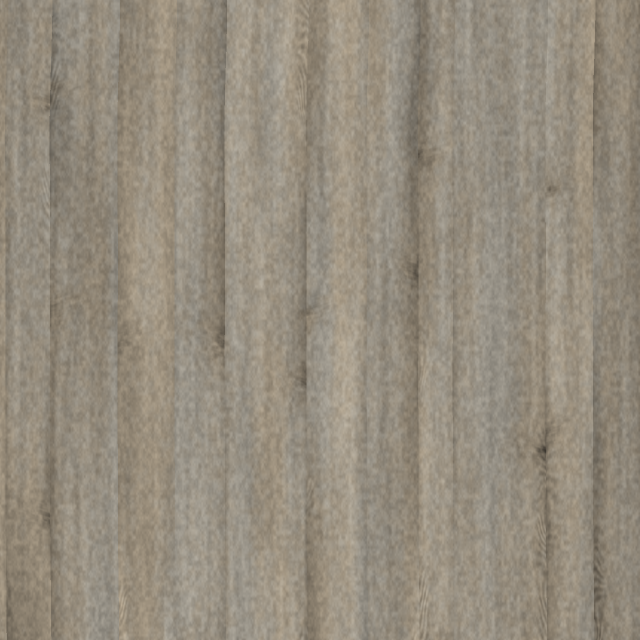
Write a WebGL 2 fragment shader that draws this texture.

```glsl
#version 300 es
precision highp float;
// Weathered grey-brown timber: narrow upright staves of uneven width.
// Stretched value noise gives the streaks and pores; each stave has one
// shaded edge that carries steep growth ripples and a few small knots.

uniform vec2 u_resolution;
out vec4 fragColor;

const vec3 WARM = vec3(0.617, 0.568, 0.492);
const vec3 GREY = vec3(0.593, 0.573, 0.531);
const float STAVE_WIDTH = 0.092;
const float SEAM_JITTER = 0.6;
const float STAVE_CONTRAST = 0.07;
const float STREAK_CONTRAST = 0.18;
const float FIBRE_CONTRAST = 0.15;
const float PORE_CONTRAST = 0.24;
const float BLOTCH_CONTRAST = 0.14;
const float EDGE_SHADE = 0.23;
const float RIPPLE_CONTRAST = 0.07;
const float KNOT_SHADE = 0.17;
const float KNOT_SPACING = 0.36;
const float KNOT_SHARE = 0.3;
const float SIDE_SHADE = 0.10;

float hash(vec2 p) {
  uvec2 q = uvec2(ivec2(floor(p))) * uvec2(1597334673u, 3812015801u);
  uint n = (q.x ^ q.y) * 1597334673u;
  n = (n ^ (n >> 15)) * 2246822519u;
  n ^= n >> 13;
  return float(n >> 8) / 16777216.0;
}

float noise(vec2 p) {
  vec2 i = floor(p), f = fract(p);
  f = f * f * (3.0 - 2.0 * f);
  return mix(mix(hash(i), hash(i + vec2(1, 0)), f.x),
             mix(hash(i + vec2(0, 1)), hash(i + vec2(1, 1)), f.x), f.y);
}

// Noise centred on zero, with one finer octave.
float grain(vec2 p) {
  return 0.65 * noise(p) + 0.35 * noise(p * 2.1 + 17.0) - 0.5;
}

float seam(float id) {
  return (id + SEAM_JITTER * (hash(vec2(id, 91.0)) - 0.5)) * STAVE_WIDTH;
}

// Soft round spot with the given radii.
float spot(vec2 p, vec2 radii) {
  p /= radii;
  return exp(-dot(p, p));
}

vec3 timber(vec2 p) {
  // Find the stave and the distance to its shaded and its plain edge.
  float x = p.x + 0.005 * (noise(vec2(3.0, p.y * 5.0)) - 0.5);
  float id = floor(x / STAVE_WIDTH);
  if (x < seam(id)) id -= 1.0;
  else if (x >= seam(id + 1.0)) id += 1.0;
  bool shadedLeft = hash(vec2(id, 12.0)) < 0.5;
  float fromLeft = x - seam(id), fromRight = seam(id + 1.0) - x;
  float d = shadedLeft ? fromLeft : fromRight;
  float plain = shadedLeft ? fromRight : fromLeft;
  float shift = id * 23.0;

  // One possible knot per stretch of the shaded edge, with a ragged outline.
  float start = hash(vec2(id, 5.0));
  float cell = floor(p.y / KNOT_SPACING + start);
  float centre = cell + 0.3 + 0.4 * hash(vec2(id, cell + 40.0));
  float present = step(1.0 - KNOT_SHARE, hash(vec2(id, cell + 70.0)));
  vec2 k = vec2(d - 0.003, p.y - (centre - start) * KNOT_SPACING - 0.3 * d);
  vec2 ragged = k + 0.014 * vec2(grain(p * 95.0), grain(p * 95.0 + 50.0));
  float knot = present * spot(ragged, vec2(0.009, 0.010));
  float halo = present * spot(k, vec2(0.045, 0.028));

  // Fibres drift sideways and bend round the knots.
  vec2 g = vec2(x + 0.008 * grain(vec2(x * 9.0, p.y * 4.0))
                  + 0.012 * halo * sign(k.y) * smoothstep(0.0, 0.02, abs(k.y)),
                p.y + shift);
  float streak = grain(g * vec2(38.0, 1.4) + vec2(shift, 0.0));
  float fibre = grain(g * vec2(105.0, 5.0));
  float pore = grain(p * vec2(205.0, 125.0));
  float blotch = grain(g * vec2(8.0, 3.5));

  float tone = STAVE_CONTRAST * (hash(vec2(id, 33.0)) - 0.5)
             + STREAK_CONTRAST * streak + FIBRE_CONTRAST * fibre
             + PORE_CONTRAST * pore + BLOTCH_CONTRAST * blotch;

  // Shading along both edges, fading in and out over the length.
  float strength = smoothstep(0.15, 0.85, noise(vec2(shift, p.y * 3.5)));
  float width = mix(0.007, 0.025, noise(vec2(shift + 8.0, p.y * 3.0)));
  width *= 1.0 + 0.7 * grain(vec2(shift, p.y * 16.0));
  tone -= EDGE_SHADE * (0.2 + 0.8 * strength) * exp(-d / width);
  tone -= 0.25 * EDGE_SHADE * exp(-plain / 0.006);

  // Steep growth ripples confined to parts of the shaded edge.
  float zone = smoothstep(0.58, 0.82, noise(vec2(shift + 4.0, p.y * 4.5)))
             * (1.0 - smoothstep(0.008, 0.024, d));
  float arcs = p.y * 48.0 + 2400.0 * d * d - 105.0 * d
             + 3.5 * noise(vec2(d * 60.0, p.y * 17.0 + shift));
  tone += RIPPLE_CONTRAST * zone * (sin(6.2832 * arcs) - 0.4);

  // Knot core, with broken cross-grain in the halo.
  float broken = grain(vec2(d * 70.0, k.y * 190.0 + shift));
  tone -= KNOT_SHADE * knot * (0.8 + broken);
  tone -= halo * (0.05 + 0.18 * broken);
  tone -= SIDE_SHADE * smoothstep(0.40, 0.52, abs(p.x - 0.5));

  // Streaks of warm and grey wood; pale fibres lean to grey.
  float hue = 0.5 + 1.5 * grain(g * vec2(26.0, 1.8) + 60.0)
            + 0.8 * grain(p * vec2(110.0, 75.0) + 30.0)
            + 0.4 * (hash(vec2(id, 52.0)) - 0.5) + 1.5 * tone - 0.3 * halo;
  return mix(WARM, GREY, clamp(hue, 0.0, 1.0)) * (1.0 + tone);
}

void main() {
  // Average four samples to smooth seams and pores.
  vec3 colour = vec3(0.0);
  for (int s = 0; s < 4; s++) {
    vec2 offset = vec2(s % 2, s / 2) * 0.5 - 0.25;
    colour += timber((gl_FragCoord.xy + offset) / u_resolution);
  }
  fragColor = vec4(colour * 0.25, 1.0);
}
```
